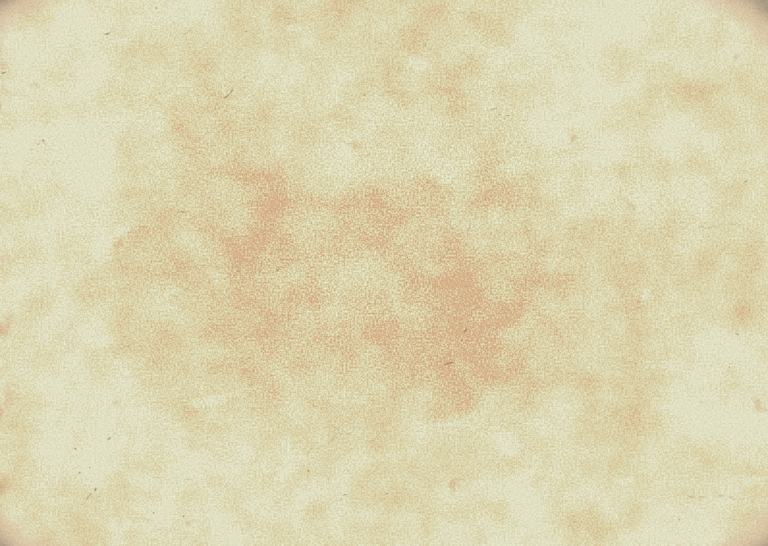
This texture is drawn by a WebGL 1 fragment shader. Its source:

```glsl
precision highp float;

uniform vec2 u_resolution;

// Paper tones, from bleached to stained
const vec3 PALE = vec3(0.882, 0.878, 0.765);
const vec3 CREAM = vec3(0.864, 0.845, 0.695);
const vec3 TAN = vec3(0.853, 0.805, 0.637);
const vec3 DEEP = vec3(0.845, 0.735, 0.575);
const vec3 RUST = vec3(0.800, 0.620, 0.450);
const vec3 CORNER_PINK = vec3(0.845, 0.750, 0.625);
const vec3 CORNER_GREY = vec3(0.630, 0.570, 0.490);
const vec3 INK = vec3(0.540, 0.390, 0.260);

// Tuning, lengths in canvas heights
const float BASE_TONE = 0.20;
const float CENTRE_TONE = 0.58;
const float CLOUD_SCALE = 3.4;
const float CLOUD_TONE = 0.62;
const float MOTTLE_SCALE = 15.0;
const float MOTTLE_TONE = 0.44;
const float STREAK_TONE = 0.12;
const float GRAIN_SCALE = 283.0;
const float GRAIN_TONE = 0.48;
const float GRAIN_LIGHT = 0.068;
const float SPECK_CELLS = 26.0;
const float SPECK_CHANCE = 0.025;
const float MARK_WIDTH = 0.0012;
const int MARKS = 22;

vec2 hash2(vec2 p) {
  vec3 q = fract(p.xyx * vec3(0.1031, 0.1030, 0.0973));
  q += dot(q, q.yzx + 33.33);
  return fract((q.xx + q.yz) * q.zy);
}

vec2 gradientAt(vec2 cell) {
  float angle = 6.2832 * hash2(cell + 71.0).x;
  return vec2(cos(angle), sin(angle));
}

float noise(vec2 p) {
  vec2 i = floor(p), f = p - i;
  vec2 w = f * f * f * (f * (f * 6.0 - 15.0) + 10.0);
  vec2 e = vec2(1.0, 0.0);
  float low = mix(dot(gradientAt(i), f), dot(gradientAt(i + e), f - e), w.x);
  float high = mix(dot(gradientAt(i + e.yx), f - e.yx),
                   dot(gradientAt(i + 1.0), f - 1.0), w.x);
  return mix(low, high, w.y);
}

float fbm(vec2 p) {
  float sum = 0.0, amp = 1.0;
  for (int i = 0; i < 5; i++) {
    sum += amp * noise(p);
    p = mat2(1.6, 1.2, -1.2, 1.6) * p + 19.7;
    amp *= 0.58;
  }
  return sum;
}

float segmentDistance(vec2 p, vec2 a, vec2 b) {
  vec2 ab = b - a;
  return length(p - a - ab * clamp(dot(p - a, ab) / dot(ab, ab), 0.0, 1.0));
}

vec3 paperRamp(float tone) {
  float t = clamp(tone, 0.0, 1.15) * 3.0;
  vec3 c = mix(PALE, CREAM, clamp(t, 0.0, 1.0));
  c = mix(c, TAN, clamp(t - 1.0, 0.0, 1.0));
  return mix(c, DEEP, clamp(t - 2.0, 0.0, 1.45));
}

// Short slanted nicks and a few long faint hairlines
float scratches(vec2 p, float aspect, float pixel) {
  vec2 bent = p + 0.012 * vec2(noise(p * 35.0), noise(p * 35.0 + 50.0));
  float ink = 0.0;
  for (int i = 0; i < MARKS; i++) {
    vec2 place = hash2(vec2(float(i), 3.0));
    vec2 shape = hash2(vec2(float(i), 8.0));
    float hairline = step(0.72, shape.y);
    float angle = mix(-0.1, 1.1, shape.x);
    float reach = mix(0.004 + 0.016 * shape.y, 0.055, hairline);
    vec2 arm = reach * vec2(cos(angle), sin(angle));
    vec2 mid = place * vec2(aspect, 1.0);
    float d = segmentDistance(bent, mid - arm, mid + arm);
    float line = 1.0 - smoothstep(0.0, MARK_WIDTH + pixel, d);
    ink = max(ink, line * mix(0.6, 0.18, hairline));
  }
  return ink * smoothstep(-0.25, 0.35, noise(p * 95.0));
}

float specks(vec2 p, float pixel) {
  vec2 cell = floor(p * SPECK_CELLS);
  vec2 pick = hash2(cell + 5.0);
  vec2 spot = (cell + 0.2 + 0.6 * hash2(cell + 37.0)) / SPECK_CELLS;
  float radius = 0.0006 + 0.0010 * pick.y;
  return step(pick.x, SPECK_CHANCE) * (1.0 - smoothstep(radius - pixel, radius + pixel, length(p - spot)));
}

void main() {
  float pixel = 1.0 / u_resolution.y;
  float aspect = u_resolution.x * pixel;
  vec2 p = gl_FragCoord.xy * pixel;
  vec2 uv = gl_FragCoord.xy / u_resolution;

  // Broad stain with ragged cloudy edges
  vec2 warp = 0.17 * vec2(fbm(p * 4.0 + 11.0), fbm(p * 4.0 + 43.0));
  vec2 fromCentre = (uv - vec2(0.49, 0.53)) * vec2(aspect, 1.0) + warp;
  float centre = exp(-dot(fromCentre, fromCentre / vec2(0.22, 0.11)));
  float cloud = fbm(p * CLOUD_SCALE + warp * 1.5 + 7.0);
  float mottle = fbm(p * MOTTLE_SCALE + 90.0);
  float streak = fbm(p * vec2(5.0, 34.0) + 130.0);
  float grain = 1.2 * noise(p * GRAIN_SCALE) + 0.35 * noise(p * GRAIN_SCALE * 0.53 + 60.0);
  float grainAmount = grain * mix(0.7, 1.2, centre);

  float tone = BASE_TONE + CENTRE_TONE * centre + CLOUD_TONE * cloud
             + MOTTLE_TONE * mottle + STREAK_TONE * streak + GRAIN_TONE * grainAmount;
  float scuff = smoothstep(0.5, 0.8, fbm(p * vec2(8.0, 13.0) + 210.0));
  vec3 color = paperRamp(tone - 0.4 * scuff);

  // Rusty blots, denser along the left edge
  float blot = smoothstep(0.6, 0.9, fbm(p * 10.0 + 310.0));
  float edge = exp(-p.x * 60.0) * smoothstep(0.0, 0.7, fbm(p * vec2(20.0, 14.0) + 400.0));
  color = mix(color, RUST, min(0.45 * blot + 0.7 * edge, 0.8));

  // Burnt corners, heaviest at the upper right
  vec2 q = pow(abs(uv * 2.0 - 1.0), vec2(6.0));
  float corner = q.x + q.y + 0.10 * cloud + 0.08 * mottle + 0.16 * (uv.x * uv.y - 0.4);
  color = mix(color, CORNER_PINK, 0.85 * smoothstep(1.15, 1.6, corner));
  color = mix(color, CORNER_GREY, 0.85 * smoothstep(1.5, 2.05, corner));

  // Grain and wear marks
  color -= GRAIN_LIGHT * grainAmount * vec3(0.75, 1.0, 1.1);
  float wear = max(scratches(p, aspect, pixel), 0.6 * specks(p, pixel));
  gl_FragColor = vec4(mix(color, INK, wear), 1.0);
}
```
